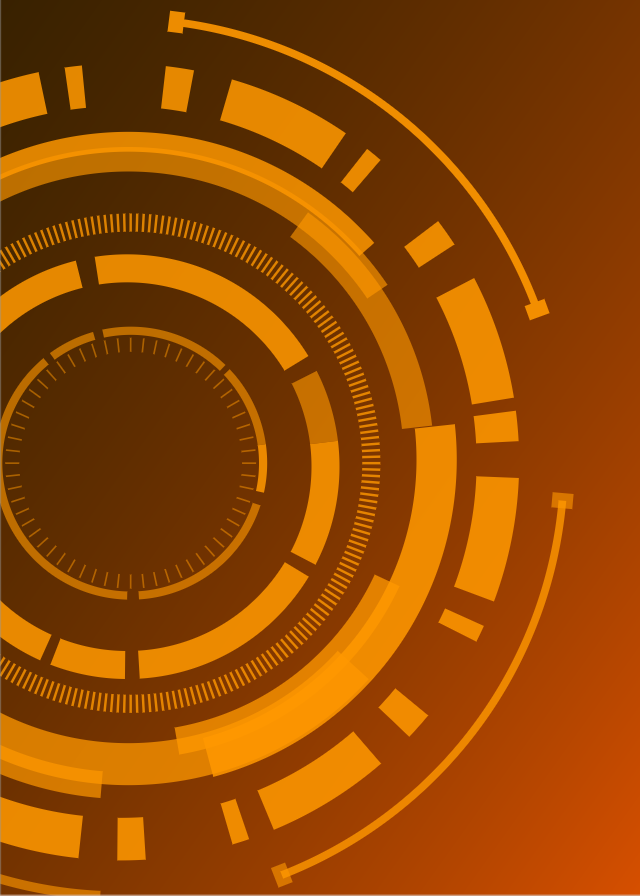
A Shadertoy shader for this background:

```glsl
#define UNITS 768.0
#define ORANGE vec3(1.0, 0.595, 0.0)
#define HUB vec2(112.0, 371.0)
#define MID_CENTER vec2(109.0, 368.0)
#define WIDE_CENTER vec2(110.0, 374.0)
#define OUTER_CENTER vec2(103.5, 372.0)
#define BRIGHT 0.86
#define DIM 0.61
#define RIM_RADIUS 380.0
#define FINE_TICKS 240.0
#define HUB_TICKS 60.0

float pixelSize;

float cover(float d) {
    return clamp(0.5 - d / pixelSize, 0.0, 1.0);
}

float angleOf(vec2 q) {
    return degrees(atan(q.y, q.x));
}

// Ring sector: radii in canvas units, angles in degrees from low to high
float sector(vec2 q, vec2 radii, vec2 angles) {
    float r = length(q);
    float turn = mod(angleOf(q) - 0.5 * (angles.x + angles.y) + 180.0, 360.0) - 180.0;
    float side = radians(abs(turn) - 0.5 * (angles.y - angles.x)) * r;
    float band = abs(r - 0.5 * (radii.x + radii.y)) - 0.5 * (radii.y - radii.x);
    return cover(max(side, band));
}

// Evenly spaced radial strokes
float ticks(vec2 q, vec2 radii, float count, float width) {
    float pitch = 360.0 / count;
    float r = length(q);
    float turn = abs(mod(angleOf(q) + 0.5 * pitch, pitch) - 0.5 * pitch);
    float band = abs(r - 0.5 * (radii.x + radii.y)) - 0.5 * (radii.y - radii.x);
    return cover(max(radians(turn) * r - 0.5 * width, band));
}

// Square cap on the rim, aligned with the radius
float rimCap(vec2 q, float angle) {
    float a = radians(angle);
    vec2 axis = vec2(cos(a), sin(a));
    vec2 local = vec2(dot(q, axis) - RIM_RADIUS, dot(q, vec2(-axis.y, axis.x)));
    vec2 d = abs(local) - vec2(9.0, 6.5);
    return cover(max(d.x, d.y));
}

void paint(inout vec3 color, float amount) {
    color = mix(color, ORANGE, amount);
}

void mainImage(out vec4 fragColor, in vec2 fragCoord) {
    pixelSize = UNITS / iResolution.y;
    vec2 p = fragCoord * pixelSize;
    vec2 uv = fragCoord / iResolution.xy;

    // Diagonal backdrop
    float t = 0.5 * (uv.x + 1.0 - uv.y);
    vec3 color = vec3(0.22, 0.13, 0.0) + t * vec3(0.34, 0.11, 0.0) + t * t * vec3(0.28, 0.07, 0.0);

    // Hub: broken thin ring and its dial
    vec2 q = p - HUB;
    vec2 hubArcs[6] = vec2[6](vec2(46, 102), vec2(8, 43.5), vec2(-12.5, 8),
        vec2(-86.5, -18), vec2(-230.3, -91.5), vec2(106, 126.3));
    for (int i = 0; i < 6; i++)
        paint(color, sector(q, vec2(110, 117), hubArcs[i]) * (i == 2 ? BRIGHT : DIM));
    paint(color, 0.5 * ticks(q, vec2(95.5, 107.5), HUB_TICKS, 1.4));

    // Fine scale
    paint(color, 0.8 * ticks(q, vec2(198.5, 214), FINE_TICKS, 2.1));

    // Middle ring
    q = p - MID_CENTER;
    vec2 midArcs[7] = vec2[7](vec2(31.4, 98.8), vec2(7, 26.8), vec2(-27.5, 7),
        vec2(-86.6, -31.2), vec2(-111.2, -90.6), vec2(-180, -114.2), vec2(104, 180));
    for (int i = 0; i < 7; i++)
        paint(color, sector(q, vec2(158, 182), midArcs[i]) * (i == 1 ? DIM : BRIGHT));

    // Wide ring of translucent overlapping bands: inner, outer radius, angles
    q = p - WIDE_CENTER;
    vec4 bands[7] = vec4[7](vec4(264, 281, 41.4, 180), vec4(247, 268, 34, 180),
        vec4(236, 262, 6.4, 54), vec4(247, 281.5, -75, 6.2),
        vec4(243, 279, -180, -42.4), vec4(233, 256.5, -80.2, -25),
        vec4(268, 291, -180, -94.7));
    float opacity[7] = float[7](0.83, 0.65, 0.62, 0.86, 0.74, 0.76, 0.7);
    for (int i = 0; i < 7; i++)
        paint(color, sector(q, bands[i].xy, bands[i].zw) * opacity[i]);

    // Outer blocks: square, long and thin, repeated in two runs of three
    q = p - OUTER_CENTER;
    float blocks = 0.0;
    for (int i = 0; i < 6; i++) {
        float start = i < 3 ? 129.8 - 46.3 * float(i) : 7.4 - 46.9 * float(i - 3);
        vec2 radii = vec2(305, 341.5);
        blocks = max(blocks, sector(q, radii, start - vec2(4.1, 0)));
        blocks = max(blocks, sector(q, radii, start - vec2(27.9, 9.7)));
        blocks = max(blocks, sector(q, radii, start - vec2(34.2, 31.7)));
    }
    paint(color, BRIGHT * blocks);

    // Rim arcs with caps
    vec2 rim = RIM_RADIUS + vec2(-3.3, 3.3);
    paint(color, 0.9 * max(sector(q, rim, vec2(20.1, 82.8)), max(rimCap(q, 20.1), rimCap(q, 82.8))));
    paint(color, 0.8 * sector(q, rim, vec2(-68.7, -5)));
    paint(color, DIM * max(rimCap(q, -5.0), rimCap(q, -68.7)));
    paint(color, DIM * sector(q, vec2(368, 376), vec2(-130, -92.7)));

    // Pale hairlines on the left and bottom edges
    color = mix(color, vec3(0.6), 0.45 * cover(p.x - 1.0));
    color = mix(color, vec3(0.85, 0.75, 0.7), 0.7 * cover(p.y - 1.2));

    fragColor = vec4(color, 1.0);
}
```
